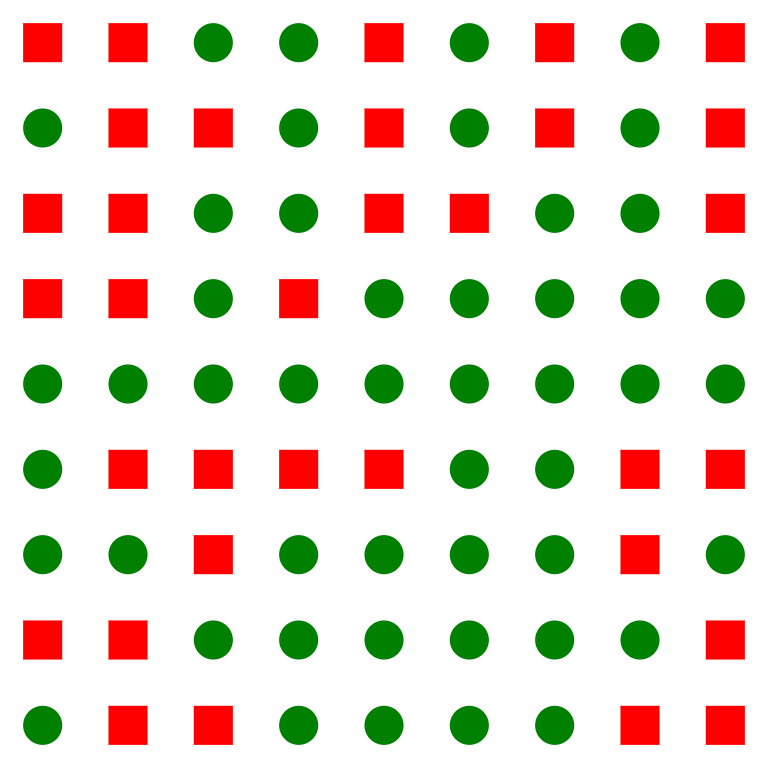
Reproduce this pattern procedurally as a Shadertoy shader.

```glsl
#define GRID 9.0
#define HALF_SIZE 0.229
#define SQUARE_SHARE 0.486
#define CIRCLE_ROW 4.0
#define SEED 17u
#define PAPER vec3(1.0)
#define RED vec3(1.0, 0.0, 0.0)
#define GREEN vec3(0.0, 0.502, 0.0)

// Integer hash of a cell, mapped to 0..1
float cellHash(vec2 cell) {
    uvec2 q = uvec2(ivec2(cell) + 64);
    uint h = q.x * 374761393u + q.y * 668265263u + SEED * 2654435769u;
    h = (h ^ (h >> 15)) * 2246822519u;
    h = (h ^ (h >> 13)) * 3266489917u;
    h ^= h >> 16;
    return float(h >> 8) / 16777216.0;
}

float circleDistance(vec2 p, float radius) {
    return length(p) - radius;
}

float squareDistance(vec2 p, float halfSide) {
    vec2 d = abs(p) - halfSide;
    return length(max(d, 0.0)) + min(max(d.x, d.y), 0.0);
}

void mainImage(out vec4 fragColor, in vec2 fragCoord) {
    // One unit per cell, shape at the cell centre
    vec2 grid = fragCoord / iResolution.y * GRID;
    vec2 cell = floor(grid);
    vec2 p = fract(grid) - 0.5;
    float pixel = GRID / iResolution.y;

    // Random choice of shape; the middle row holds circles only
    bool isSquare = cell.y != CIRCLE_ROW && cellHash(cell) < SQUARE_SHARE;
    float dist = isSquare ? squareDistance(p, HALF_SIZE)
                          : circleDistance(p, HALF_SIZE);
    vec3 ink = isSquare ? RED : GREEN;

    // Edge smoothed over one pixel
    float coverage = clamp(0.5 - dist / pixel, 0.0, 1.0);
    fragColor = vec4(mix(PAPER, ink, coverage), 1.0);
}
```
